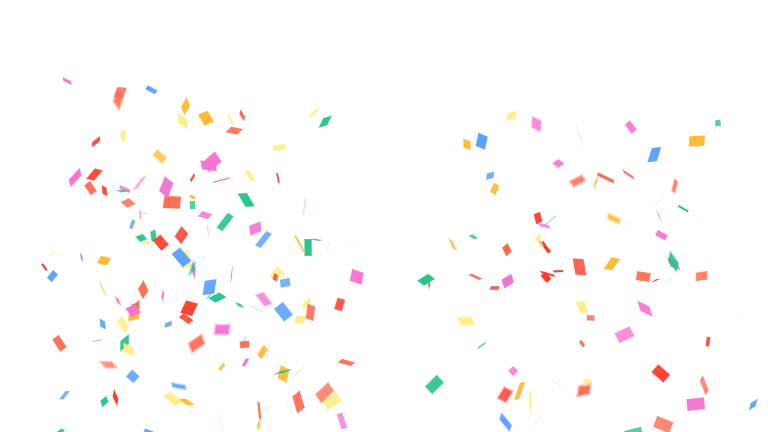
A WebGL 1 fragment shader for this pattern:

```glsl
precision highp float;

uniform vec2 u_resolution;

#define PIECES 200
#define SEED 41.7
#define PAPER_SIZE vec2(0.0185, 0.0125)  // half extents, in canvas heights
#define SCALE_RANGE vec2(0.5, 1.2)
#define LEFT_SHARE 0.56
#define LEFT_CENTER vec2(0.26, 0.37)
#define RIGHT_CENTER vec2(0.76, 0.37)
#define CORE_SPREAD vec2(0.34, 0.52)
#define EDGE_SPREAD vec2(0.12, 0.44)
#define MAX_BLUR 0.0055
#define MIN_OPACITY 0.72

vec4 hash4(float n) {
  vec4 p = fract(n * vec4(0.1031, 0.1030, 0.0973, 0.1099));
  p += dot(p, p.wzxy + 33.33);
  return fract((p.xxyz + p.yzzw) * p.zywx);
}

float cross2(vec2 a, vec2 b) {
  return a.x * b.y - a.y * b.x;
}

vec2 rotate(vec2 v, float angle) {
  float c = cos(angle), s = sin(angle);
  return vec2(c * v.x - s * v.y, s * v.x + c * v.y);
}

vec3 paperColor(float pick) {
  if (pick < 0.10) return vec3(0.99, 0.22, 0.16);  // red
  if (pick < 0.28) return vec3(0.99, 0.41, 0.31);  // coral
  if (pick < 0.42) return vec3(1.00, 0.73, 0.20);  // gold
  if (pick < 0.58) return vec3(1.00, 0.93, 0.52);  // yellow
  if (pick < 0.71) return vec3(0.15, 0.77, 0.54);  // green
  if (pick < 0.86) return vec3(0.36, 0.63, 1.00);  // blue
  return vec3(0.96, 0.45, 0.82);                   // pink
}

// Coverage of a parallelogram with half axes a and b.
float paperCoverage(vec2 d, vec2 a, vec2 b, float blur) {
  float lenA = max(length(a), 1e-5);
  float lenB = max(length(b), 1e-5);
  float area = abs(cross2(a, b));
  float sideA = (abs(cross2(d, b)) - area) / lenB;
  float sideB = (abs(cross2(d, a)) - area) / lenA;
  float reach = length(d) - max(length(a + b), length(a - b));
  float dist = max(max(sideA, sideB), reach);
  float thickness = area / max(lenA, lenB);
  float thinFade = min(1.0, 0.3 + thickness / blur);
  return thinFade * (1.0 - smoothstep(-blur, blur, dist));
}

void main() {
  vec2 p = gl_FragCoord.xy / u_resolution.y;
  float aspect = u_resolution.x / u_resolution.y;
  float pixel = 1.0 / u_resolution.y;
  float maxReach = length(PAPER_SIZE) * SCALE_RANGE.y + MAX_BLUR + pixel;
  vec3 color = vec3(1.0);

  for (int i = 0; i < PIECES; i++) {
    float id = float(i) * 17.31 + SEED;

    // Place the piece in one of the two bursts.
    vec4 place = hash4(id);
    vec4 look = hash4(id + 5.37);
    vec2 center = look.x < LEFT_SHARE ? LEFT_CENTER : RIGHT_CENTER;
    center += (place.xy - 0.5) * CORE_SPREAD + (place.zw - 0.5) * EDGE_SPREAD;
    vec2 d = p - center * vec2(aspect, 1.0);
    if (dot(d, d) > maxReach * maxReach) continue;

    // Spin the paper, foreshorten it by its tilt, then turn it on screen.
    vec4 pose = hash4(id + 11.83);
    vec2 size = PAPER_SIZE * mix(SCALE_RANGE.x, SCALE_RANGE.y, pose.w);
    vec2 tilt = vec2(1.0, pose.z);
    float spin = pose.x * 6.2832;
    float turn = pose.y * 6.2832;
    vec2 a = rotate(rotate(vec2(size.x, 0.0), spin) * tilt, turn);
    vec2 b = rotate(rotate(vec2(0.0, size.y), spin) * tilt, turn);

    // A few pieces are out of focus, most are crisp.
    float blur = max(0.7 * pixel, MAX_BLUR * pow(look.y, 5.0));
    float opacity = mix(MIN_OPACITY, 1.0, sqrt(look.z));
    color = mix(color, paperColor(look.w), opacity * paperCoverage(d, a, b, blur));
  }

  gl_FragColor = vec4(color, 1.0);
}
```
